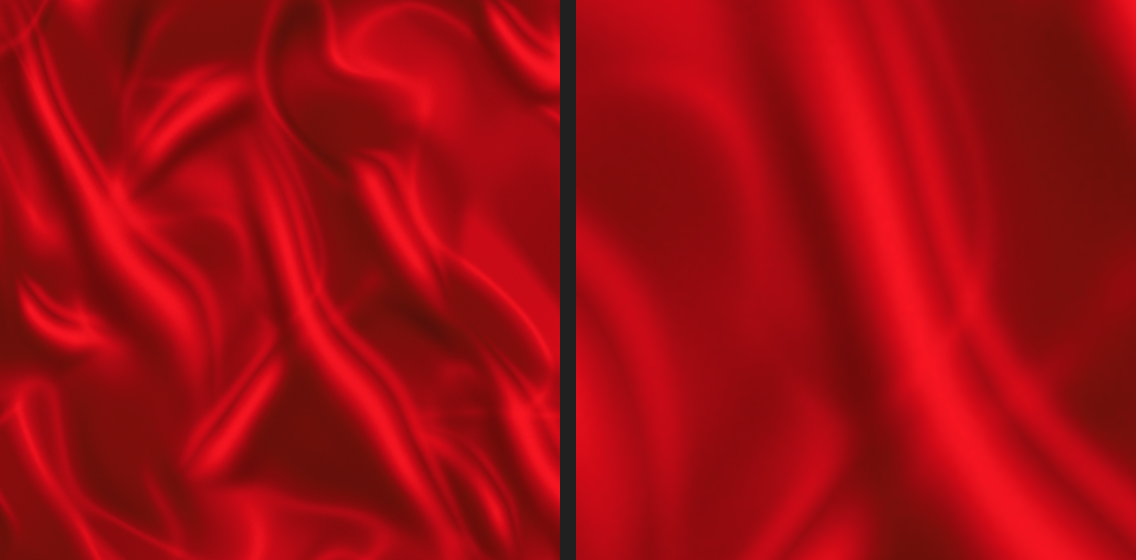
Left, the full canvas; right, a detail of the centre.
This texture is drawn by a WebGL 1 fragment shader. Its source:

```glsl
precision highp float;
uniform vec2 u_resolution;

vec2 hashGradient(vec2 cell) {
  float angle = 6.2832 * fract(sin(dot(cell, vec2(127.1, 311.7))) * 43758.5453);
  return vec2(cos(angle), sin(angle));
}

float noise(vec2 p) {
  vec2 i = floor(p), f = fract(p);
  vec2 u = f * f * f * (f * (f * 6.0 - 15.0) + 10.0);
  vec2 e = vec2(1.0, 0.0);
  float low = mix(dot(hashGradient(i), f), dot(hashGradient(i + e), f - e), u.x);
  float high = mix(dot(hashGradient(i + e.yx), f - e.yx), dot(hashGradient(i + 1.0), f - 1.0), u.x);
  return mix(low, high, u.y);
}

float bump(float x, float width) {
  return exp(-x * x / (width * width));
}

vec2 warp(vec2 p, float scale) {
  return vec2(noise(p * scale + 3.7), noise(p * scale + 19.3));
}

// Cloth height, stretched along the falling diagonal
float drape(vec2 p) {
  p += 0.2 * warp(p, 2.6);
  vec2 q = vec2(dot(p, vec2(0.86, 0.5)), dot(p, vec2(-0.5, 0.86)));
  return noise(q * vec2(4.6, 3.0) + 7.4);
}

// Pulled fold: dark flanks, bright core and a thinner second ridge
float addFold(float tone, vec2 q, float angle, float halfLength, float width, float bend) {
  vec2 axis = vec2(cos(angle), sin(angle));
  float s = dot(q, axis) / halfLength;
  float d = dot(q, vec2(-axis.y, axis.x)) + bend * (s * s - 0.3);
  float fade = 1.0 - smoothstep(0.45, 1.0, abs(s));
  float w = width * (0.5 + 0.5 * fade) * (1.0 + 0.25 * s);
  tone = mix(tone, 0.49, 0.7 * fade * bump(d - 4.6 * w, 1.7 * w));
  tone = mix(tone, 0.41, 0.85 * fade * bump(d + 2.3 * w, 1.3 * w));
  float shine = max(0.95 * bump(d, w), 0.6 * bump(d - 1.9 * w, 0.6 * w));
  return mix(tone, 0.98, fade * shine);
}

vec3 satin(float tone) {
  float glow = smoothstep(0.8, 1.0, tone);
  return vec3(tone, 0.04 + 0.045 * glow, mix(0.04, 0.09, smoothstep(0.42, 0.82, tone)) + 0.045 * glow);
}

void main() {
  vec2 p = gl_FragCoord.xy / u_resolution;

  // Dark pockets with lit rims, and a slope-based sheen
  float height = drape(p);
  float slope = drape(p + vec2(0.025, 0.015)) - height;
  float open = smoothstep(-0.2, 0.1, height);
  float tone = mix(0.48, 0.69, open);
  tone += 0.13 * bump(height - 0.08, 0.05);
  tone += 1.3 * clamp(slope, -0.08, 0.08) * (0.3 + 0.7 * open);
  tone += 0.12 * noise(p * 3.2 + 41.0);

  // Soft winding creases
  float crease = noise((p + 0.12 * warp(p, 3.5)) * 3.3 + 63.0);
  float creaseMask = smoothstep(-0.1, 0.25, noise(p * 3.0 + 88.0));
  tone += creaseMask * (0.17 * bump(crease, 0.035) - 0.1 * bump(crease + 0.1, 0.05));

  // Short folds first, then the long diagonal ones
  vec2 bent = p + 0.09 * warp(p, 3.0);
  for (int i = 0; i < 6; i++) {
    float k = float(i);
    vec2 center = vec2(fract(0.86 + 0.618 * k), 0.12 + 0.16 * k);
    float rising = step(0.5, mod(k, 3.0)) * step(mod(k, 3.0), 1.5);
    float angle = mix(-0.8, 0.95, rising) + 0.15 * sin(k * 4.1);
    tone = addFold(tone, bent - center, angle, 0.16 + 0.02 * sin(k * 2.3), 0.021, 0.05 * cos(k * 2.0));
  }
  for (int i = 0; i < 4; i++) {
    float k = float(i);
    vec2 center = vec2(-0.24, 0.91) + k * vec2(0.43, -0.28);
    tone = addFold(tone, bent - center, -1.07 + 0.06 * sin(k * 3.0), 0.47, 0.024, 0.04 * cos(k * 1.7));
  }

  // Faint weave and a brown cast in the shade
  tone += 0.015 * noise(p * 170.0);
  tone = clamp(tone, 0.34, 1.0);
  vec3 color = satin(tone);
  color.g += 0.02 * (1.0 - smoothstep(0.46, 0.58, tone)) * (1.0 - open);
  gl_FragColor = vec4(color, 1.0);
}
```
